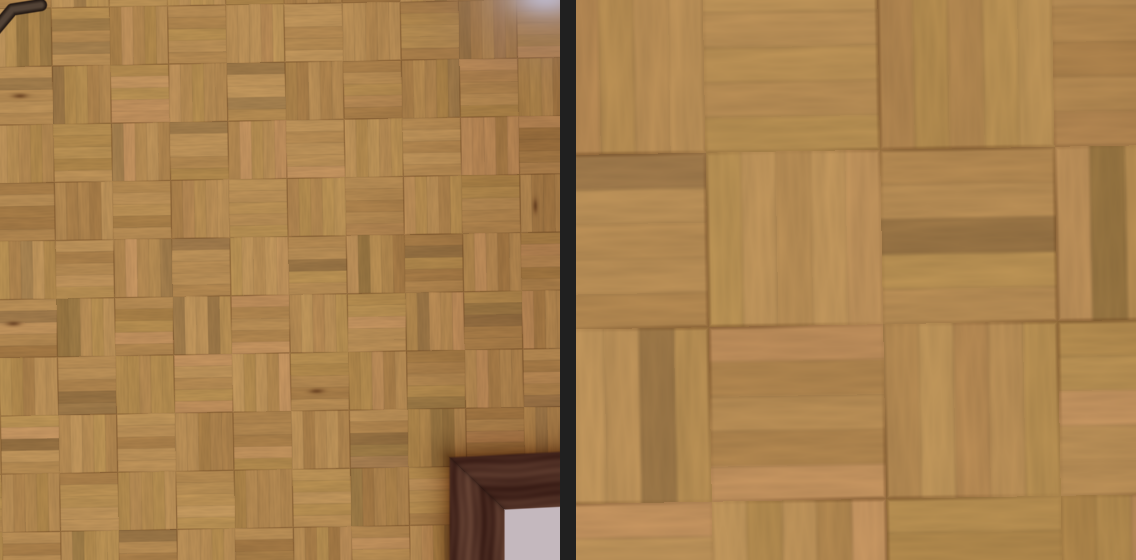
Left: the whole. Right: its middle third, enlarged.
Write a Shadertoy shader that draws this texture.

```glsl
const float TILE = 0.1039;        // side of one parquet square
const float SLATS = 5.0;          // slats in a square
const vec3 OAK_LIGHT = vec3(0.735, 0.575, 0.355);
const vec3 OAK_DARK = vec3(0.585, 0.425, 0.235);
const vec3 OAK_PINK = vec3(0.755, 0.565, 0.375);
const vec3 OAK_OLIVE = vec3(0.675, 0.535, 0.285);
const vec3 SEAM = vec3(0.44, 0.29, 0.14);
const vec3 KNOT = vec3(0.33, 0.18, 0.08);
const vec3 FRAME_DARK = vec3(0.21, 0.10, 0.075);
const vec3 FRAME_LIGHT = vec3(0.41, 0.27, 0.21);
const vec3 MAT = vec3(0.77, 0.72, 0.745);
const vec3 GLARE = vec3(0.74, 0.72, 0.79);

float hash(vec2 p) {
    return fract(sin(dot(p, vec2(127.1, 311.7))) * 4375.85);
}

vec2 hash2(vec2 p) {
    return vec2(hash(p), hash(p + 19.3));
}

// Distance to the nearest scattered point
float cellular(vec2 p) {
    vec2 cell = floor(p), f = p - cell;
    float nearest = 2.0;
    for (int y = -1; y <= 1; y++)
        for (int x = -1; x <= 1; x++) {
            vec2 o = vec2(x, y);
            nearest = min(nearest, length(o + hash2(cell + o) - f));
        }
    return nearest;
}

// Wavy fibres running along p.x
float fibres(vec2 p, float seed) {
    float sum = 0.0, amp = 0.5, freq = 17.0;
    for (int i = 0; i < 4; i++) {
        float bend = 1.2 * sin(p.x * (3.0 + float(i)) + seed * 9.0 + p.y * 5.0);
        sum += amp * sin(p.y * freq + bend + seed * 40.0);
        freq *= 1.9;
        amp *= 0.65;
    }
    return sum;
}

vec3 slatColour(vec2 tile, float index) {
    vec2 id = tile * 7.0 + vec2(clamp(index, 0.0, SLATS - 1.0) * 1.37, 3.1);
    float tone = 0.72 * sqrt(hash(id)) + 0.28 * hash(tile + 5.7);
    vec3 wood = mix(OAK_DARK, OAK_LIGHT, tone);
    wood = mix(wood, OAK_PINK, 0.7 * smoothstep(0.78, 0.95, hash(id + 2.3)));
    wood = mix(wood, OAK_OLIVE, 0.5 * smoothstep(0.6, 0.9, hash(id + 8.9)));
    return wood * (1.0 - 0.14 * step(0.91, hash(id + 4.1)));
}

vec3 parquet(vec2 p, float blur) {
    // Slightly turned grid, slats alternating in direction
    vec2 g = vec2(p.x - 0.018 * (1.0 - p.y) - 0.0911,
                  1.0 - p.y + 0.017 * p.x - 0.0156) / TILE;
    vec2 tile = floor(g), f = g - tile;
    bool upright = mod(tile.x + tile.y, 2.0) > 0.5;
    vec2 q = upright ? f.yx : f;
    float seed = hash(tile + 3.7), w = blur / TILE;

    // Soft joint between neighbouring slats
    float s = q.y * SLATS, joint = floor(s + 0.5);
    float side = smoothstep(-w * SLATS, w * SLATS, s - joint);
    vec3 wood = mix(slatColour(tile, joint - 1.0), slatColour(tile, joint), side);
    float slatSeed = hash(tile + floor(s) * 0.73);

    // Grain, short pores and occasional knots
    wood *= 1.0 + 0.028 * fibres(q, slatSeed);
    float pores = cellular(vec2(q.x * 3.0, q.y * 22.0) + seed * 50.0);
    wood *= 1.0 + 0.05 * (pores - 0.45);
    vec2 centre = 0.2 + 0.6 * hash2(tile + 31.0);
    float knot = exp(-dot((q - centre) * vec2(8.0, 24.0), (q - centre) * vec2(8.0, 24.0)));
    wood = mix(wood, KNOT, 0.65 * knot * step(0.93, hash(tile + 11.0)));

    // Faint slat joints and worn seams around the square
    float slatLine = 1.0 - smoothstep(0.0, w * SLATS * 1.3, abs(s - joint));
    wood *= 1.0 - 0.04 * slatLine;
    vec2 edge = min(f, 1.0 - f);
    float seam = 1.0 - smoothstep(0.0, w * 1.4, min(edge.x, edge.y));
    return mix(wood, SEAM, seam * (0.28 + 0.2 * sin(g.x * 3.1 + 2.0 * sin(g.y * 2.3))));
}

float segment(vec2 p, vec2 a, vec2 b) {
    vec2 d = b - a;
    return length(p - a - d * clamp(dot(p - a, d) / dot(d, d), 0.0, 1.0));
}

// Moulded wooden frame around a pale mat; d is measured inward from two edges
vec3 frameColour(vec2 d, float blur) {
    float depth = min(d.x, d.y), along = max(d.x, d.y);
    float ridge = 0.5 + 0.3 * sin(depth * 95.0 - 1.6) + 0.12 * sin(depth * 390.0 + sin(along * 40.0));
    vec3 wood = mix(FRAME_DARK, FRAME_LIGHT, ridge * (d.x < d.y ? 1.0 : 0.75));
    wood *= 1.0 - 0.25 * exp(-abs(d.x - d.y) / 0.004);
    return mix(wood, MAT, smoothstep(-blur, blur, depth - 0.099));
}

void mainImage(out vec4 fragColor, in vec2 fragCoord) {
    vec2 p = fragCoord / iResolution.xy;
    float blur = max(0.0018, 1.0 / iResolution.y);
    vec3 col = parquet(p, blur);

    // Uneven light: warmer right side, hazy glare in the upper corner
    col *= mix(vec3(1.02), vec3(0.94, 0.91, 0.88), smoothstep(0.55, 1.0, p.x));
    vec2 haze = (p - vec2(0.98, 1.0)) / vec2(0.15, 0.1);
    col = mix(col, vec3(0.62, 0.49, 0.42), 0.65 * exp(-dot(haze, haze)));
    vec2 shine = (p - vec2(0.975, 1.005)) / vec2(0.065, 0.035);
    col = mix(col, GLARE, 0.95 * exp(-dot(shine, shine)));

    // Frame in the lower corner with its contact shadow
    vec2 d = vec2(p.x - 0.802, 0.184 + 0.05 * (p.x - 0.8) - p.y);
    float gap = length(max(-d, 0.0));
    col *= mix(vec3(1.0), vec3(0.68, 0.56, 0.42), exp(-gap / 0.022));
    col = mix(col, frameColour(d, blur), smoothstep(-blur, blur * 2.0, min(d.x, d.y)));

    // Dark curved object at the upper left
    float arm = min(segment(p, vec2(-0.01, 0.945), vec2(0.022, 0.983)),
                    segment(p, vec2(0.022, 0.983), vec2(0.073, 0.991)));
    vec3 metal = mix(vec3(0.32, 0.26, 0.21), vec3(0.13, 0.09, 0.07), smoothstep(0.002, 0.011, arm));
    col = mix(col, metal, 1.0 - smoothstep(-blur, blur, arm - 0.011));
    fragColor = vec4(col, 1.0);
}
```
